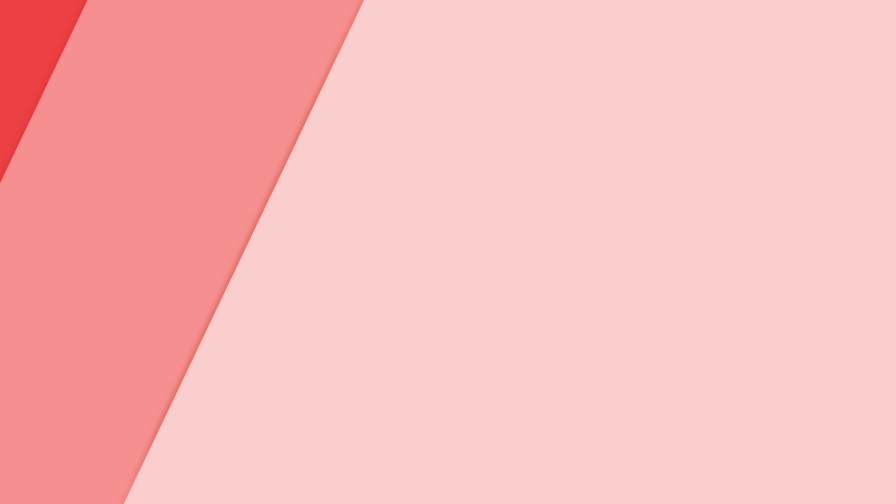
This background is drawn by a WebGL 1 fragment shader. Its source:

```glsl
precision highp float;
// Flat diagonal paper bands in red, coral and pale pink with shaded right edges.

uniform vec2 u_resolution;

#define EDGE_SLOPE 0.477      // horizontal run per unit of height
#define CORAL_BASE 0.2454     // where the coral edge meets the bottom
#define RED_BASE -0.3035      // where the red edge meets the bottom
#define SHADE_WIDTH 0.0085    // falloff of the shading inside an edge
#define CORAL_SHADE 0.85
#define RED_SHADE 0.55
#define PALE_PINK vec3(0.980, 0.808, 0.804)
#define CORAL vec3(0.963, 0.561, 0.561)
#define RED vec3(0.925, 0.250, 0.262)
#define CORAL_DARK vec3(0.875, 0.430, 0.385)
#define RED_DARK vec3(0.840, 0.215, 0.225)

// Signed distance to a slanted edge, negative on its left side.
float edgeDistance(vec2 p, float base) {
  return (p.x - base - EDGE_SLOPE * p.y) / sqrt(1.0 + EDGE_SLOPE * EDGE_SLOPE);
}

// Shading that fades inward from an edge.
float innerShade(float dist) {
  float depth = min(dist, 0.0) / SHADE_WIDTH;
  return exp(-depth * depth);
}

// Antialiased coverage of the region left of an edge.
float coverage(float dist, float pixel) {
  return 1.0 - smoothstep(-0.7 * pixel, 0.7 * pixel, dist);
}

void main() {
  vec2 p = gl_FragCoord.xy / u_resolution.y;
  float pixel = 1.0 / u_resolution.y;
  float coralDist = edgeDistance(p, CORAL_BASE);
  float redDist = edgeDistance(p, RED_BASE);

  // The coral shade softens toward both ends of its edge.
  float endFade = smoothstep(-0.1, 0.2, p.y) * (1.0 - 0.5 * smoothstep(0.75, 1.05, p.y));
  vec3 coral = mix(CORAL, CORAL_DARK, CORAL_SHADE * endFade * innerShade(coralDist));
  vec3 red = mix(RED, RED_DARK, RED_SHADE * innerShade(redDist));

  // Stack the bands from back to front.
  vec3 color = mix(PALE_PINK, coral, coverage(coralDist, pixel));
  color = mix(color, red, coverage(redDist, pixel));
  gl_FragColor = vec4(color, 1.0);
}
```
